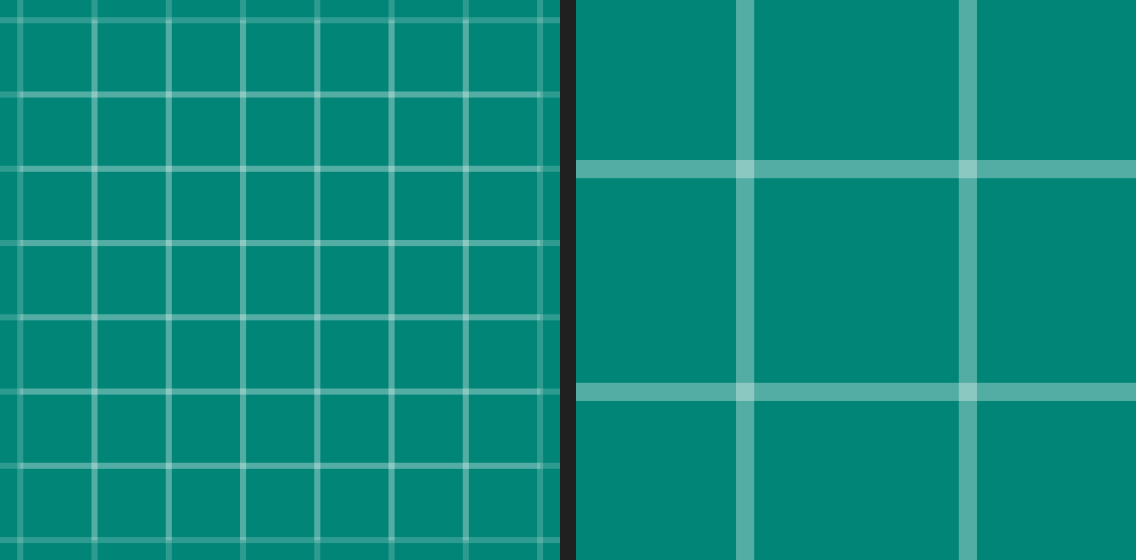
Left: the whole. Right: its middle third, enlarged.
Reproduce this pattern procedurally as a three.js fragment shader.

```glsl
varying vec2 vUv;

const vec3 GROUND_COLOR = vec3(0.0, 0.522, 0.467);
const vec3 LINE_COLOR = vec3(1.0);
const float LAYER_ALPHA = 0.18;              // opacity of one coat of a line
const float CELLS = 7.0;                     // whole cells across and up
const float PITCH = 0.1326;                  // distance between line centres
const float LINE_WIDTH = 0.0108;
const vec2 FRAME_MIN = vec2(0.0362, 0.0356); // centre of the first lines

// Smoothed coverage of the lines across each axis
vec2 lineCoverage(vec2 cell, vec2 pixel) {
  vec2 edge = 0.5 * LINE_WIDTH - abs(fract(cell + 0.5) - 0.5) * PITCH;
  return clamp(edge / pixel + 0.5, 0.0, 1.0);
}

// 1 on both axes inside the frame, 0 outside, smoothed at its border
vec2 frameCoverage(vec2 cell, vec2 pixel) {
  vec2 edge = (0.5 * CELLS - abs(cell - 0.5 * CELLS)) * PITCH;
  return clamp(edge / pixel + 0.5, 0.0, 1.0);
}

// Picks the lines between the frame's border lines
vec2 innerLines(vec2 cell) {
  vec2 index = floor(cell + 0.5);
  return step(0.5, index) * step(index, vec2(CELLS - 0.5));
}

void main() {
  vec2 pixel = max(fwidth(vUv), vec2(1e-5));
  vec2 cell = (vUv - FRAME_MIN) / PITCH;

  // First coat everywhere, second coat on inner lines within the frame
  vec2 lines = lineCoverage(cell, pixel);
  vec2 inside = frameCoverage(cell, pixel);
  vec2 secondCoat = lines * innerLines(cell) * inside.x * inside.y;

  // Translucent coats stack, so crossings come out lighter
  vec2 ground = (1.0 - LAYER_ALPHA * lines) * (1.0 - LAYER_ALPHA * secondCoat);
  gl_FragColor = vec4(mix(LINE_COLOR, GROUND_COLOR, ground.x * ground.y), 1.0);
}
```
